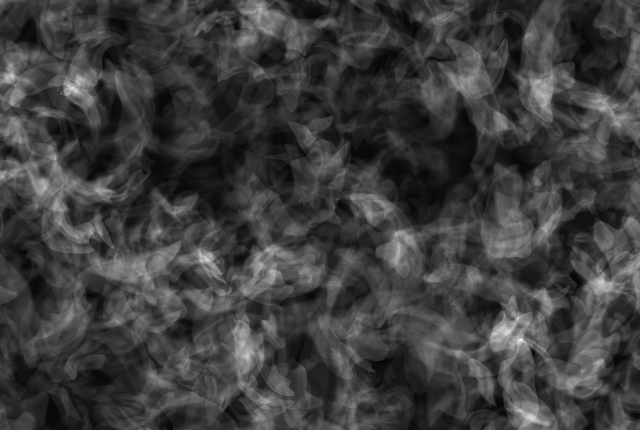
Give the GLSL for this texture, as a Shadertoy shader.

```glsl
const int   LAYERS = 3;
const int   PETALS_PER_CELL = 11;
const float LARGEST_CELL = 0.34;
const float CELL_SHRINK = 0.64;
const float OPACITY = 0.074;
const float BACKGROUND = 0.035;
const vec2  EDGE_SOFTNESS = vec2(0.003, 0.012);
const float RIM_WIDTH = 0.003;
const float RIM_GAIN = 0.28;
const float STREAK_GAIN = 0.6;
const float FOLD_GAIN = 0.35;
const float RAGGED_SIDE = 0.16;
const float RAGGED_TIP = 0.13;
const float CLUSTER_FREQUENCY = 5.0;
const vec2  CLUSTER_GAIN = vec2(0.55, 1.45);
const vec2  PETAL_GAIN = vec2(0.5, 1.5);
const float FLOW_FREQUENCY = 2.2;
const vec2  BEND_RADIUS = vec2(0.25, 0.65);
const vec2  HALF_ANGLE = vec2(0.75, 1.2);
const vec2  HALF_WIDTH = vec2(0.08, 0.21);
const float TAU = 6.2831853;

vec3 hash3(vec3 p) {
    p = fract(p * vec3(0.1031, 0.1030, 0.0973));
    p += dot(p, p.yxz + 33.33);
    return fract((p.xxy + p.yxx) * p.zyx);
}

float valueNoise(vec2 p, float seed) {
    vec2 cell = floor(p);
    vec2 f = fract(p);
    f = f * f * (3.0 - 2.0 * f);
    float a = hash3(vec3(cell, seed)).x;
    float b = hash3(vec3(cell + vec2(1.0, 0.0), seed)).x;
    float c = hash3(vec3(cell + vec2(0.0, 1.0), seed)).x;
    float d = hash3(vec3(cell + 1.0, seed)).x;
    return mix(mix(a, b, f.x), mix(c, d, f.x), f.y);
}

// Vector wobble that makes the outlines slightly ragged
vec2 wobble(vec2 p, float seed) {
    return vec2(valueNoise(p, seed), valueNoise(p, seed + 7.0)) - 0.5;
}

// One bent veil with a broad head and thin tail, in cell units
float petal(vec2 q, vec3 shape, float angle, float seed, float cellSize) {
    float bend = mix(BEND_RADIUS.x, BEND_RADIUS.y, shape.x);
    float halfAngle = mix(HALF_ANGLE.x, HALF_ANGLE.y, shape.y);
    float halfWidth = mix(HALF_WIDTH.x, HALF_WIDTH.y, shape.z);
    float c = cos(angle);
    float s = sin(angle);
    q = vec2(c * q.x + s * q.y, c * q.y - s * q.x) + vec2(bend, 0.0);

    float across = (length(q) - bend) / halfWidth;
    if (abs(across) > 1.2) return 0.0;
    float along = atan(q.y, q.x) / halfAngle;

    // Uneven sides and a torn tip
    float side = across + RAGGED_SIDE * sin(along * 4.0 + seed);
    float reach = along + RAGGED_TIP * sin(across * 4.5 + seed * 1.7);
    if (abs(reach) > 1.0) return 0.0;

    // Approximate distance inside the outline, in canvas units
    float reach2 = reach * reach;
    float profile = (1.0 - reach2 * reach2 * reach2) * (0.55 + 0.45 * reach);
    float inside = 0.5 * (profile - side * side) * halfWidth * cellSize;
    if (inside <= 0.0) return 0.0;

    // Lengthwise streaks and thin bright folds
    float streak = valueNoise(vec2(along * 1.6, side * 3.5) + seed, 3.0);
    float fold = 1.0 - abs(2.0 * streak - 1.0);
    fold *= fold * fold;
    float softness = mix(EDGE_SOFTNESS.x, EDGE_SOFTNESS.y, fract(seed * 3.7));
    float mask = smoothstep(0.0, softness, inside);
    float rim = exp(-inside / RIM_WIDTH);
    float fade = 0.82 + 0.25 * along;
    return mask * fade * (0.42 + STREAK_GAIN * streak + FOLD_GAIN * fold + RIM_GAIN * rim);
}

// Sum of the veils scattered over a jittered grid
float petalLayer(vec2 p, float cellSize, float seed) {
    vec2 grid = p / cellSize;
    vec2 home = floor(grid);
    float light = 0.0;
    for (int y = -1; y <= 1; y++)
    for (int x = -1; x <= 1; x++) {
        // Direction and density shared by one cell
        vec2 cell = home + vec2(x, y);
        vec2 spot = (cell + 0.5) * cellSize;
        float flow = valueNoise(spot * FLOW_FREQUENCY + 20.0, 11.0);
        float cluster = valueNoise(spot * CLUSTER_FREQUENCY + 30.0, 17.0);
        float density = mix(CLUSTER_GAIN.x, CLUSTER_GAIN.y, smoothstep(0.2, 0.8, cluster));

        for (int k = 0; k < PETALS_PER_CELL; k++) {
            float id = seed + float(k) * 5.0;
            vec2 q = grid - cell - hash3(vec3(cell + 50.0, id)).xy;
            if (dot(q, q) > 0.95) continue;
            vec3 shape = hash3(vec3(cell + 90.0, id + 2.0));
            vec3 extra = fract(shape.zxy * 61.7);
            float angle = TAU * (1.5 * flow + 0.65 * extra.x);
            float veil = petal(q, shape, angle, 10.0 + extra.y * 60.0, cellSize);
            light += veil * density * mix(PETAL_GAIN.x, PETAL_GAIN.y, extra.z);
        }
    }
    return light;
}

void mainImage(out vec4 fragColor, in vec2 fragCoord) {
    vec2 p = fragCoord / iResolution.y;
    float light = 0.0;
    float cellSize = LARGEST_CELL;
    for (int i = 0; i < LAYERS; i++) {
        float seed = 100.0 + 90.0 * float(i);
        vec2 bent = p + 0.03 * wobble(p * 9.0 + 10.0, seed)
                      + 0.006 * wobble(p * 40.0 + 10.0, seed + 1.0);
        light += petalLayer(bent, cellSize, seed);
        cellSize *= CELL_SHRINK;
    }
    // Additive veils over near black
    fragColor = vec4(vec3(min(BACKGROUND + OPACITY * light, 1.0)), 1.0);
}
```
